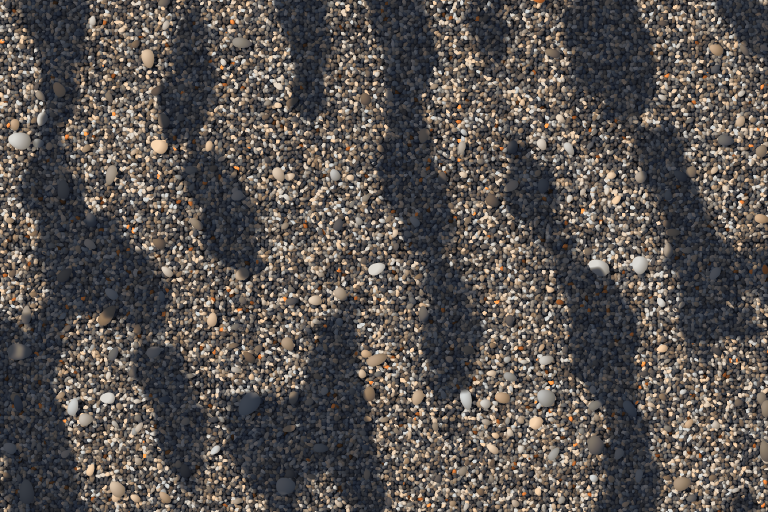
Write a Shadertoy shader that draws this texture.

```glsl
const vec3 PALETTE[6] = vec3[6](
    vec3(0.10, 0.11, 0.14), vec3(0.23, 0.23, 0.24), vec3(0.38, 0.34, 0.32),
    vec3(0.53, 0.47, 0.40), vec3(0.70, 0.63, 0.56), vec3(0.92, 0.85, 0.77));
const vec3 COOL_TINT = vec3(0.91, 1.00, 1.10);
const vec3 WARM_TINT = vec3(1.08, 0.99, 0.88);
const vec3 RUST_TINT = vec3(1.25, 0.80, 0.45);
const vec2 LIGHT_DIR = vec2(-0.89, 0.45);
const float GRAIN_SIZE = 0.0075;
const float STONE_CELL = 0.016;          // cell of the smallest stone layer
const float STONE_GROWTH = 1.75;         // cell ratio between layers
const vec4 STONE_DENSITY = vec4(0.65, 0.38, 0.28, 0.24);
const float SHADE_LEVEL = 0.14;          // hollows above this lie in shade
const float SHADE_SOFTNESS = 0.07;
const float SHADE_GAIN = 0.34;
const float RUST_SHARE = 0.012;
const float TAU = 6.28319;

vec3 hash3(vec2 cell, float seed) {
    uvec3 v = uvec3(ivec3(vec3(cell, seed)) + 4096);
    v = v * 1664525u + 1013904223u;
    for (int i = 0; i < 2; i++) {
        v.x += v.y * v.z;
        v.y += v.z * v.x;
        v.z += v.x * v.y;
        v ^= v >> 16u;
    }
    return vec3(v >> 8u) / 16777216.0;
}

vec2 rotate(vec2 p, float angle) {
    float c = cos(angle), s = sin(angle);
    return vec2(c * p.x + s * p.y, c * p.y - s * p.x);
}

float cornerSlope(vec2 cell, vec2 offset, float seed) {
    float angle = TAU * hash3(cell, seed).x;
    return dot(vec2(cos(angle), sin(angle)), offset);
}

float gradientNoise(vec2 p, float seed) {
    vec2 c = floor(p), f = p - c, e = vec2(1.0, 0.0);
    vec2 u = f * f * f * (f * (f * 6.0 - 15.0) + 10.0);
    return mix(
        mix(cornerSlope(c, f, seed), cornerSlope(c + e, f - e, seed), u.x),
        mix(cornerSlope(c + e.yx, f - e.yx, seed), cornerSlope(c + 1.0, f - 1.0, seed), u.x), u.y);
}

// Hollows in wavering upright rows; positive is deep
float hollowField(vec2 p) {
    float sway = 0.35 * gradientNoise(p * vec2(1.5, 2.6), 1.0);
    float rows = sin(TAU * (4.3 * p.x + 0.9 * p.y + 2.0 * sway));
    float patches = gradientNoise(p * vec2(5.5, 3.4) + sway, 2.0);
    float ragged = 0.32 * gradientNoise(p * 13.0, 3.0) + 0.14 * gradientNoise(p * 38.0, 4.0);
    return 0.27 * rows + 1.05 * patches + ragged;
}

// How stony the ground is, from fine sand (0) to gravel (1)
float coarseness(vec2 p) {
    return clamp(0.85 - 0.45 * p.y + 0.8 * gradientNoise(p * 2.6, 5.0), 0.0, 1.0);
}

// Packed grains: x = tone, y = hue
vec2 grains(vec2 p) {
    vec2 q = p / GRAIN_SIZE, base = floor(q), nearest = vec2(0.0);
    float best = 9.0;
    vec3 id = vec3(0.0);
    for (int k = 0; k < 9; k++) {
        vec2 c = base + vec2(k % 3 - 1, k / 3 - 1);
        vec3 h = hash3(c, 10.0);
        vec2 o = q - c - 0.15 - 0.7 * h.xy;
        float d = length(rotate(o, TAU * h.z) * vec2(0.8, 1.25));
        if (d < best) { best = d; nearest = o; id = h; }
    }
    float r = fract(id.z * 17.3 + id.x * 5.1);
    float tone = mix(0.9, 5.5, r * r) + 1.5 * dot(nearest, LIGHT_DIR);
    return vec2(tone - 2.2 * smoothstep(0.35, 0.75, best), fract(id.y * 23.7));
}

// Scattered stones: x = tone, y = cover, z = cast shadow, w = hue
vec4 stones(vec2 p, float cellSize, float density, float seed, float pixel) {
    vec2 q = p / cellSize, base = floor(q);
    vec4 result = vec4(0.0);
    for (int k = 0; k < 9; k++) {
        vec2 c = base + vec2(k % 3 - 1, k / 3 - 1);
        vec3 h = hash3(c, seed), look = hash3(c, seed + 50.0);
        if (h.z > density * mix(0.3, 1.25, coarseness((c + 0.5) * cellSize))) continue;
        float radius = mix(0.17, 0.30, look.x * look.x);
        vec2 o = (q - c - 0.3 - 0.4 * h.xy) / radius;
        vec2 stretch = vec2(1.0, mix(1.15, 2.0, look.y));
        float angle = TAU * look.z;
        vec2 local = rotate(o, angle) * stretch;
        float d = length(local * vec2(1.0, 1.0 + 0.2 * local.x));
        float fall = length(rotate(o + 0.55 * LIGHT_DIR, angle) * stretch);
        float blur = pixel / (cellSize * radius);
        float cover = 1.0 - smoothstep(1.0 - blur, 1.0 + blur, d);
        result.z = max(result.z, 1.0 - smoothstep(0.75, 1.15, fall));
        if (cover > result.y) {
            float tone = mix(1.5, 4.9, fract(look.x * 31.7 + h.x));
            tone += 1.1 * dot(o, LIGHT_DIR) - 0.6 * d * d * d;
            result.xyw = vec3(tone, cover, fract(look.y * 19.1 + h.y));
        }
    }
    return result;
}

vec3 toneColour(float tone) {
    float t = clamp(tone, 0.0, 4.999);
    int i = int(t);
    return mix(PALETTE[i], PALETTE[i + 1], t - float(i)) * (1.0 + 0.6 * clamp(tone, -1.0, 0.0));
}

vec3 gravel(vec2 p, float pixel) {
    vec2 ground = grains(p);
    float cellSize = STONE_CELL;
    for (int i = 0; i < 4; i++) {
        vec4 s = stones(p, cellSize, STONE_DENSITY[i], 20.0 + float(i), pixel);
        ground.x -= 1.5 * s.z * (1.0 - s.y);
        ground = mix(ground, s.xw, s.y);
        cellSize *= STONE_GROWTH;
    }
    // Low sun: shaded hollows and brighter crests
    float hollow = hollowField(p);
    float shade = smoothstep(SHADE_LEVEL - SHADE_SOFTNESS, SHADE_LEVEL + SHADE_SOFTNESS, hollow);
    float lit = ground.x + 0.15 - 0.5 * hollow;
    float tone = mix(lit, ground.x * SHADE_GAIN, shade);
    vec3 tint = mix(COOL_TINT, WARM_TINT, ground.y);
    tint = mix(tint, RUST_TINT, step(1.0 - RUST_SHARE, ground.y));
    return toneColour(tone) * tint * mix(vec3(1.0), COOL_TINT, 0.5 * shade);
}

void mainImage(out vec4 fragColor, in vec2 fragCoord) {
    float pixel = 1.0 / iResolution.y;
    vec3 colour = vec3(0.0);
    // Four samples per pixel smooth the grain edges
    for (int k = 0; k < 4; k++) {
        vec2 jitter = 0.5 * vec2(k % 2, k / 2) - 0.25;
        colour += 0.25 * gravel((fragCoord + jitter) * pixel, 0.5 * pixel);
    }
    fragColor = vec4(clamp(colour, 0.0, 1.0), 1.0);
}
```
